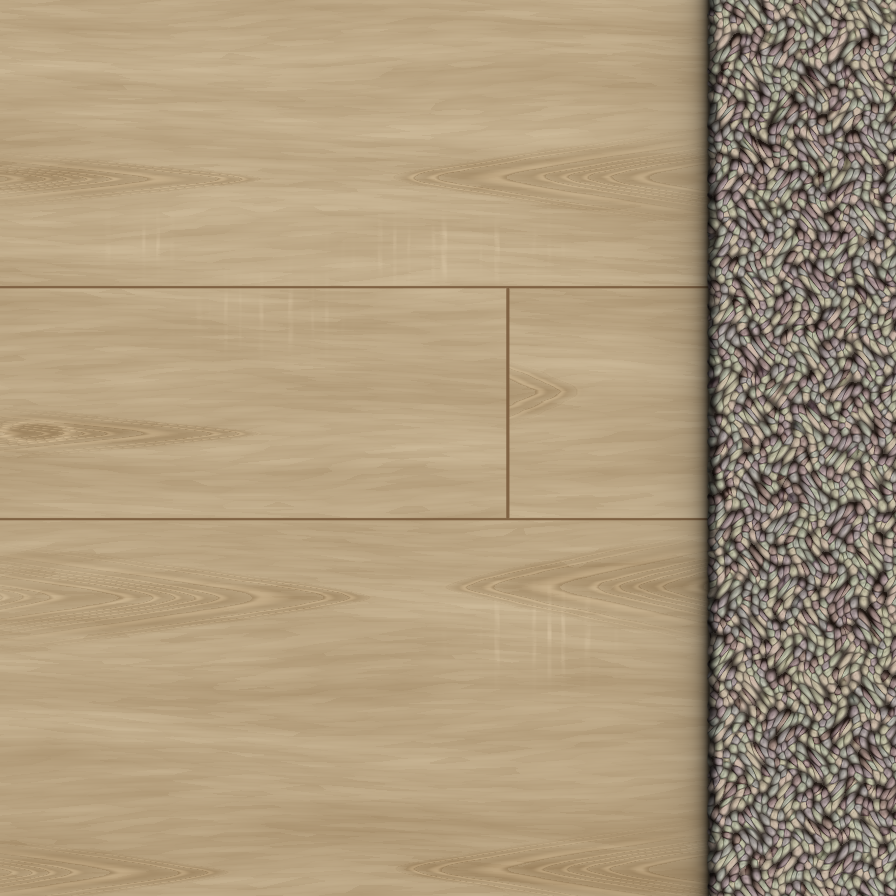
Write a Shadertoy shader that draws this texture.

```glsl
const float RUG_EDGE = 0.791;
const float SEAM_LOW = 0.4206;
const float SEAM_HIGH = 0.6795;
const float SEAM_END = 0.5668;

vec2 hash2(vec2 p) {
    vec3 q = fract(p.xyx * vec3(0.1031, 0.1030, 0.0973));
    q += dot(q, q.yzx + 33.33);
    return fract((q.xx + q.yz) * q.zy);
}

// Nearest distance, second distance and a random value of the nearest cell
vec3 cellular(vec2 p) {
    vec2 cell = floor(p), f = fract(p);
    vec3 best = vec3(8.0, 8.0, 0.0);
    for (int y = -1; y <= 1; y++)
    for (int x = -1; x <= 1; x++) {
        vec2 o = vec2(x, y), h = hash2(cell + o);
        float d = length(o + h - f);
        if (d < best.x) best = vec3(d, best.x, h.y);
        else best.y = min(best.y, d);
    }
    return best;
}

float layeredSines(vec2 p) {
    float sum = 0.0, amp = 0.5;
    for (int i = 0; i < 5; i++) {
        sum += amp * sin(p.x + 1.3 * sin(p.y)) * cos(p.y + sin(p.x * 0.7));
        p = mat2(1.3, 1.1, -1.1, 1.3) * p + 2.7;
        amp *= 0.62;
    }
    return sum;
}

// Nested arches: x is the brown heartwood, y the pale ring lines
vec2 cathedral(vec2 p, vec2 tip, float reach, float halfHeight) {
    vec2 d = p - tip;
    d.x *= sign(reach);
    float v = d.y / halfHeight;
    float u = d.x - 0.55 * abs(reach) * (sqrt(v * v + 0.04) - 0.2);
    u += 0.006 * layeredSines(p * vec2(22.0, 130.0));
    float inside = smoothstep(-0.015, 0.02, u) * exp(-0.6 * v * v)
                 * (1.0 - smoothstep(0.7, 1.3, d.x / abs(reach)));
    float ring = fract(u * 27.0 + 0.6 * sin(u * 31.0));
    float line = smoothstep(0.5, 0.86, ring) * (1.0 - smoothstep(0.86, 1.0, ring));
    return inside * vec2(0.45 + 0.55 * ring, line);
}

// Faint upright saw strokes gathered in a soft patch
float sawMarks(vec2 p, vec2 center, vec2 size) {
    vec2 q = (p - center) / size;
    float stroke = sin(p.x * 260.0 + 2.0 * sin(p.x * 71.0)) + 0.5 * sin(p.x * 433.0);
    float breaks = 0.65 + 0.35 * sin(p.y * 150.0 + 5.0 * sin(p.x * 90.0));
    return exp(-dot(q, q)) * (0.15 + smoothstep(0.5, 1.4, stroke) * breaks);
}

float seam(float d, float halfWidth, float px) {
    return 1.0 - smoothstep(halfWidth - 0.5 * px, halfWidth + px, abs(d));
}

vec3 wood(vec2 p, float plank) {
    // Tip position, signed reach, half height
    const vec4 arches[8] = vec4[8](
        vec4(0.44, 0.802, 0.36, 0.030), vec4(0.29, 0.800, -0.32, 0.018),
        vec4(0.41, 0.333, -0.44, 0.034), vec4(0.50, 0.345, 0.32, 0.036),
        vec4(0.44, 0.030, 0.36, 0.030), vec4(0.25, 0.026, -0.28, 0.022),
        vec4(0.285, 0.516, -0.32, 0.017), vec4(0.646, 0.562, -0.14, 0.030));
    // Center and size
    const vec4 marks[4] = vec4[4](
        vec4(0.50, 0.722, 0.085, 0.030), vec4(0.30, 0.648, 0.065, 0.034),
        vec4(0.60, 0.292, 0.070, 0.042), vec4(0.155, 0.730, 0.030, 0.025));

    // Long drifting bands and short fibres
    vec2 q = p + vec2(plank * 3.7, 0.006 * sin(p.x * 9.0 + p.y * 24.0 + plank));
    float bands = layeredSines(q * vec2(3.2, 38.0));
    float threads = layeredSines(q * vec2(11.0, 190.0) + 4.0);
    vec3 pore = cellular(q * vec2(17.0, 210.0));

    vec2 heart = vec2(0.0);
    for (int i = 0; i < 8; i++) {
        float own = i == 6 ? step(p.x, SEAM_END) : i == 7 ? step(SEAM_END, p.x) : 1.0;
        heart += own * cathedral(p, arches[i].xy, arches[i].z, arches[i].w);
    }
    float saw = 0.0;
    for (int i = 0; i < 4; i++) saw += sawMarks(p, marks[i].xy, marks[i].zw);

    float knot = length((p - vec2(0.04, 0.518)) / vec2(0.038, 0.011));
    heart += vec2(0.5, 0.0) * (1.0 - smoothstep(0.6, 1.0, knot));
    heart.y += 0.7 * exp(-pow((knot - 1.0) * 5.0, 2.0));

    float brown = 0.18 - 0.28 * bands - 0.13 * threads + 0.20 * (pore.z - 0.5)
                + 0.12 * (pore.x - 0.4) + 0.62 * heart.x;
    brown += 0.16 * (1.0 - smoothstep(0.0, 0.30, p.y));
    vec3 color = mix(vec3(0.765, 0.685, 0.555), vec3(0.615, 0.515, 0.375), clamp(brown, -0.2, 1.0));
    color += vec3(0.10, 0.10, 0.095) * heart.y;
    return color + vec3(0.055, 0.057, 0.060) * saw;
}

vec3 rug(vec2 p) {
    // Looped yarn tufts with dark gaps and light from the upper left
    vec2 q = p * vec2(116.0, 92.0) + 0.7 * vec2(sin(p.y * 83.0), sin(p.x * 97.0));
    vec3 tuft = cellular(q), offset = cellular(q + vec2(-0.22, 0.28));
    float height = 1.0 - smoothstep(0.12, 0.95, tuft.x);
    float gap = smoothstep(0.0, 0.28, tuft.y - tuft.x);
    float light = height * mix(0.45, 1.0, gap) + 0.55 * (tuft.x - offset.x);
    light += 0.28 * (tuft.z - 0.5) + 0.04 * layeredSines(p * 14.0);
    vec3 color = mix(vec3(0.11, 0.08, 0.06), vec3(0.71, 0.67, 0.62), clamp(light + 0.09, 0.0, 1.1));
    vec3 tint = 0.03 * cos(6.283 * (tuft.z + vec3(0.0, 0.33, 0.67)));
    return color + tint * height;
}

void mainImage(out vec4 fragColor, in vec2 fragCoord) {
    vec2 p = fragCoord / iResolution.xy;
    float px = 1.0 / min(iResolution.x, iResolution.y);

    // Floor planks and joints
    float middle = step(SEAM_LOW, p.y) * step(p.y, SEAM_HIGH);
    float plank = step(SEAM_LOW, p.y) + step(SEAM_HIGH, p.y) + 3.0 * middle * step(SEAM_END, p.x);
    vec3 color = wood(p, plank);
    float joint = max(seam(p.y - SEAM_LOW, 0.0010, px), seam(p.y - SEAM_HIGH, 0.0010, px));
    joint = max(joint, middle * seam(p.x - SEAM_END, 0.0015, px));
    color = mix(color, vec3(0.46, 0.34, 0.22), 0.85 * joint);

    // Shadow beside the rug
    float gapToRug = max(RUG_EDGE - p.x, 0.0);
    color *= 1.0 - 0.62 * exp(-gapToRug * 130.0) - 0.16 * exp(-gapToRug * 28.0);

    // Rug with a rounded dark border
    float edge = RUG_EDGE + 0.0015 * sin(p.y * 310.0 + 2.0 * sin(p.y * 97.0));
    vec3 pile = rug(p) * mix(0.32, 1.0, smoothstep(0.0, 0.014, p.x - edge));
    color = mix(color, pile, smoothstep(-px, px, p.x - edge));
    fragColor = vec4(clamp(color, 0.0, 1.0), 1.0);
}
```
